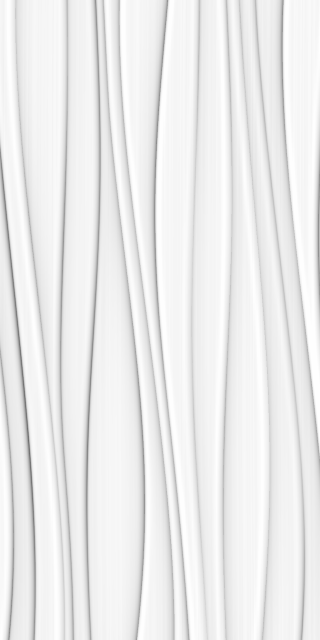
Give the GLSL for this texture, as a WebGL 2 fragment shader.

```glsl
#version 300 es
precision highp float;
// White relief of tall wavy ridges: an ordered family of swaying vertical
// creases splits the canvas into panels, and each panel is shaded by its
// distance to the crease on either side, plus a faint brushed grain.

#define CREASES 12
#define SWAY 0.050          // sideways swing of one crease
#define WAVE 1.9            // swing rate along the height
#define LEAN 0.036          // shared drift of all creases
#define MIN_GAP 0.022       // narrowest panel
#define BASE 0.970          // lit surface
#define SOFT_DEPTH 0.150    // broad shade beside a crease
#define SOFT_WIDTH 0.021
#define CORE_DEPTH 0.47     // thin dark line in a crease
#define CORE_WIDTH 0.0056
#define LIP 0.045           // bright edge beside a crease
#define GRAIN 0.016

uniform vec2 u_resolution;
out vec4 fragColor;

float hash(float n) {
    return fract(sin(n * 12.9898 + 4.137) * 43758.547);
}

float noise(float x) {
    float i = floor(x), f = fract(x);
    return mix(hash(i), hash(i + 1.0), f * f * (3.0 - 2.0 * f));
}

// Free position of crease i at height y
float creaseX(float i, float y) {
    float phase = 1.2 * i + 2.2 * hash(i + 3.0);
    float swing = sin(WAVE * y + phase) + 0.1 * sin(2.1 * WAVE * y + 2.0 * phase);
    float size = SWAY * mix(0.65, 1.15, hash(i + 23.0));
    return (i + 0.5) / float(CREASES) + size * swing - LEAN * sin(1.5 * (y - 1.0));
}

// Smooth maximum keeps neighbours ordered without kinks
float keepApart(float gap) {
    float d = gap - MIN_GAP;
    return 0.5 * (gap + MIN_GAP + sqrt(d * d + 0.0002));
}

// Darkness of the thin line, changing along the crease
float lineStrength(float i, float y) {
    float along = noise(y * 1.6 + 17.0 * i);
    return mix(0.35, 1.0, hash(i + 40.0)) * mix(0.3, 1.4, along);
}

// Share of the broad shade that falls left of the crease
float leftShare(float i) {
    return mix(0.15, 0.95, smoothstep(0.2, 0.7, hash(i + 71.0)));
}

float relief(vec2 p) {
    // Find the creases that bound this panel
    float left = -1.0, right = 2.0, leftId = -4.0, rightId = 20.0;
    float x = creaseX(-4.0, p.y);
    for (int k = -3; k < CREASES + 4; k++) {
        float id = float(k);
        x += keepApart(creaseX(id, p.y) - x);
        if (x <= p.x) {
            left = x;
            leftId = id;
        } else {
            right = x;
            rightId = id;
            break;
        }
    }
    float fromLeft = p.x - left, toRight = right - p.x;
    float lineL = lineStrength(leftId, p.y), lineR = lineStrength(rightId, p.y);

    // Broad shade on both flanks, weak in narrow panels that catch the light
    float shade = (1.0 - leftShare(leftId)) * exp(-fromLeft / SOFT_WIDTH);
    shade += leftShare(rightId) * exp(-toRight / SOFT_WIDTH);
    shade *= SOFT_DEPTH * mix(0.4, 1.0, smoothstep(0.01, 0.08, right - left));

    // Thin crease lines, tighter on the lit side
    shade += CORE_DEPTH * lineL * exp(-fromLeft / (0.35 * CORE_WIDTH));
    shade += CORE_DEPTH * lineR * exp(-toRight / CORE_WIDTH);

    // Bright lip on the lit side of each crease
    float lipL = (fromLeft - 0.012) / 0.009;
    float lipR = (toRight - 0.022) / 0.009;
    shade -= LIP * leftShare(leftId) * exp(-lipL * lipL);
    shade -= LIP * (1.0 - leftShare(rightId)) * exp(-lipR * lipR);
    return BASE - shade;
}

void main() {
    vec2 p = gl_FragCoord.xy / u_resolution.x;
    float pixel = 1.0 / u_resolution.x;

    // Average across the pixel to smooth the crease edges
    float tone = 0.0;
    for (int s = -1; s <= 1; s++) {
        tone += relief(p + vec2(float(s) * pixel / 3.0, 0.0)) / 3.0;
    }

    // Brushed grain: long vertical streaks
    float streak = noise(p.x * 240.0 + 2.0 * noise(p.y * 1.3)) - 0.5;
    tone += GRAIN * streak * (0.5 + noise(p.y * 4.0 + 60.0));

    fragColor = vec4(vec3(clamp(tone, 0.0, 0.995)), 1.0);
}
```
